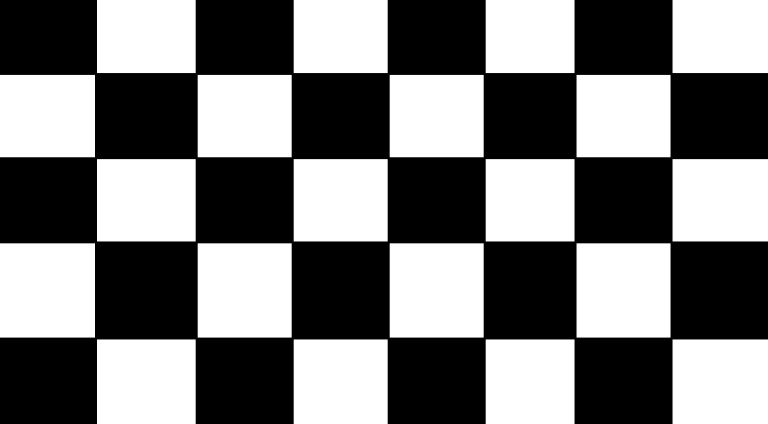
Give the GLSL for this pattern, as a WebGL 1 fragment shader.

```glsl
precision highp float;
// Black and white checkerboard, 8 by 5, with slightly uneven grid lines and spreading black ink.

uniform vec2 u_resolution;

const vec3 BLACK = vec3(0.0);
const vec3 WHITE = vec3(1.0);
const float COLUMNS = 8.0;
const float COLUMN_SHIFT = 0.0061;   // rightward drift of the middle column lines
const float ROW_START = 0.0311;      // vertical offset of the row grid
const float ROW_PITCH = 0.1986;      // usual row height
const float LOW_ROW_DROP = 0.0281;   // how far the lowest row line sags
const vec2 INK_SPREAD = vec2(0.0013, 0.0022); // black growth past each line

// Position of vertical grid line i, as a fraction of the width.
float columnLine(float i) {
  float middle = step(1.5, i) * step(i, 5.5);
  return i / COLUMNS + COLUMN_SHIFT * middle - 0.0006 * step(5.5, i);
}

// Position of horizontal grid line i, as a fraction of the height.
float rowLine(float i) {
  return ROW_START + ROW_PITCH * i - LOW_ROW_DROP * step(i, 1.5);
}

// Adds one line to cell = (lines passed, distance to the nearest line).
vec2 passLine(vec2 cell, float offset) {
  return vec2(cell.x + step(0.0, offset), min(cell.y, abs(offset)));
}

void main() {
  vec2 uv = gl_FragCoord.xy / u_resolution;
  vec2 pixel = 1.0 / u_resolution;

  // Only inner lines count, so the outer cells run off the canvas.
  vec2 column = vec2(0.0, 1.0);
  for (int i = 1; i < 8; i++) {
    column = passLine(column, uv.x - columnLine(float(i)));
  }
  vec2 row = vec2(0.0, 1.0);
  for (int i = 1; i < 5; i++) {
    row = passLine(row, uv.y - rowLine(float(i)));
  }

  // White cells shrink by the ink spread, with edges smoothed over one pixel.
  vec2 inside = clamp((vec2(column.y, row.y) - INK_SPREAD) / pixel + 0.5, 0.0, 1.0);
  float isWhite = mod(column.x + row.x, 2.0);
  // The lower left cell is black.
  gl_FragColor = vec4(mix(BLACK, WHITE, isWhite * inside.x * inside.y), 1.0);
}
```
